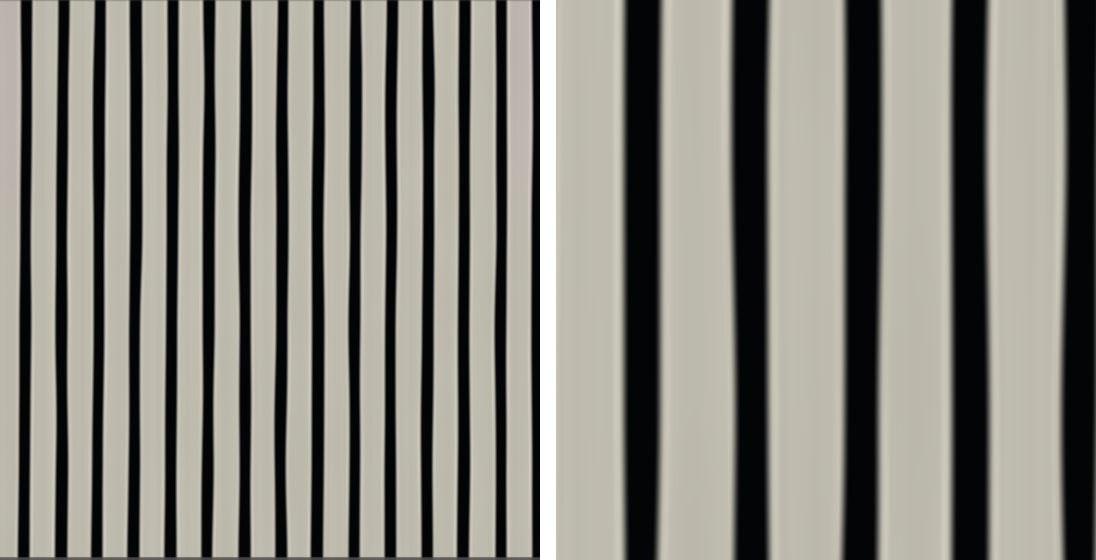
Left, the full canvas; right, a detail of the centre.
This pattern is drawn by a WebGL 1 fragment shader. Its source:

```glsl
precision highp float;
// Hand-cut black vertical stripes on warm grey-cream, fourteen whole and one cropped at the right.
// Each stripe is a distance to a centre line that leans and wobbles with value noise;
// soft edges, thin pale halos, faint ribs and a dark bottom rim finish the surface.

#define PITCH 0.0676        // stripe spacing, in canvas widths
#define FIRST_CENTRE 0.0497 // centre of the leftmost stripe at the top
#define HALF_WIDTH 0.0104
#define EDGE_SOFT 0.0034
#define LEAN 0.0050         // leftward drift at the bottom left
#define WOBBLE 0.0030
#define WIDTH_VARIATION 0.0020
#define HALO 0.065
#define RIB_STRENGTH 0.018
#define CREAM vec3(0.742, 0.730, 0.680)
#define INK vec3(0.012, 0.015, 0.025)
#define RIM vec3(0.31, 0.30, 0.30)

uniform vec2 u_resolution;

float hash(vec2 p) {
  vec3 q = fract(vec3(p.xyx) * 0.1031);
  q += dot(q, q.yzx + 33.33);
  return fract((q.x + q.y) * q.z);
}

// Smooth one-dimensional noise in -0.5..0.5, different for each seed.
float noise(float t, float seed) {
  float cell = floor(t);
  float f = fract(t);
  f = f * f * (3.0 - 2.0 * f);
  return mix(hash(vec2(cell, seed)), hash(vec2(cell + 1.0, seed)), f) - 0.5;
}

// Signed distance to the nearest stripe, negative inside it.
float stripeDistance(vec2 uv) {
  float index = floor((uv.x - FIRST_CENTRE) / PITCH + 0.5);
  float seed = index * 7.0 + 13.0;
  float centre = FIRST_CENTRE + index * PITCH;
  centre -= LEAN * (1.0 - uv.y) * (1.0 - 0.7 * uv.x);
  centre += WOBBLE * noise(uv.y * 5.0, seed);
  float halfWidth = HALF_WIDTH + WIDTH_VARIATION * noise(uv.y * 7.0, seed + 3.0);
  return abs(uv.x - centre) - halfWidth;
}

// Cream ground with fine ribs and a faint pink cast in the upper corners.
vec3 groundColour(vec2 uv) {
  vec3 colour = CREAM + RIB_STRENGTH * noise(uv.x * 150.0, 5.0);
  colour += 0.008 * noise(uv.y * 9.0, floor(uv.x / PITCH) + 71.0);
  float side = smoothstep(0.38, 0.5, abs(uv.x - 0.5));
  float upper = smoothstep(0.45, 0.85, uv.y);
  return colour + side * upper * vec3(0.0, -0.025, 0.008);
}

void main() {
  vec2 uv = gl_FragCoord.xy / u_resolution;
  vec2 pixel = 1.0 / u_resolution;
  float soft = max(EDGE_SOFT, pixel.x);
  float d = stripeDistance(uv);

  // Pale halo just outside each stripe, uneven along its length.
  float haloOffset = (d - 0.0050) / 0.0020;
  float halo = exp(-haloOffset * haloOffset);
  halo *= 0.6 + 0.8 * noise(uv.y * 6.0, floor(uv.x / PITCH * 2.0) + 31.0);
  vec3 colour = groundColour(uv) + HALO * halo;

  colour = mix(INK, colour, smoothstep(-soft, soft, d));

  // Dark rim along the bottom and a fainter one along the top.
  float rimSoft = max(0.0015, pixel.y);
  float bottom = 1.0 - smoothstep(0.005 - rimSoft, 0.005 + rimSoft, uv.y);
  float top = smoothstep(0.998 - rimSoft, 0.998 + rimSoft, uv.y);
  colour = mix(colour, RIM, max(0.85 * bottom, 0.35 * top));

  gl_FragColor = vec4(clamp(colour, 0.0, 1.0), 1.0);
}
```
